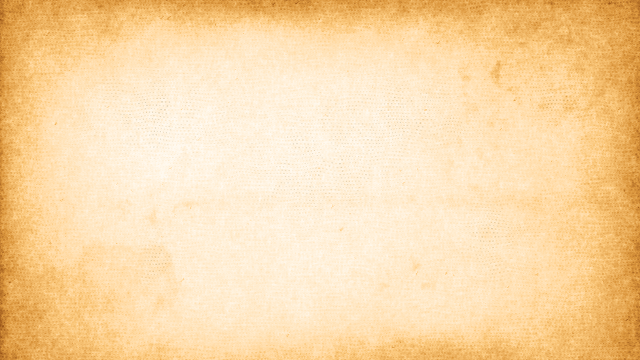
Reproduce this texture procedurally as a Shadertoy shader.

```glsl
vec2 hash2(vec2 p) {
    vec3 q = fract(p.xyx * vec3(0.1031, 0.1030, 0.0973));
    q += dot(q, q.yzx + 33.33);
    return fract((q.xx + q.yz) * q.zy);
}

float corner(vec2 cell, vec2 offset, vec2 local) {
    return dot(hash2(cell + offset) * 2.0 - 1.0, local - offset);
}

float gradientNoise(vec2 p) {
    vec2 cell = floor(p), f = fract(p);
    vec2 s = f * f * f * (f * (f * 6.0 - 15.0) + 10.0);
    float low = mix(corner(cell, vec2(0, 0), f), corner(cell, vec2(1, 0), f), s.x);
    float high = mix(corner(cell, vec2(0, 1), f), corner(cell, vec2(1, 1), f), s.x);
    return mix(low, high, s.y);
}

float fbm(vec2 p) {
    float sum = 0.0, gain = 1.0;
    for (int i = 0; i < 5; i++) {
        sum += gain * gradientNoise(p);
        p = mat2(0.8, 0.6, -0.6, 0.8) * p * 2.03 + 17.0;
        gain *= 0.6;
    }
    return sum;
}

float glow(vec2 p, vec2 center, vec2 radius) {
    vec2 d = (p - center) / radius;
    return exp(-dot(d, d));
}

// Small flecks, present in only a few cells
float flecks(vec2 p, float density) {
    vec2 cell = floor(p), pick = hash2(cell + 71.0);
    float radius = 0.05 + 0.14 * pick.y;
    float d = length(fract(p) - 0.3 - 0.4 * hash2(cell + 9.0));
    return step(pick.x, density) * (1.0 - smoothstep(radius * 0.3, radius + 0.06, d));
}

// Warm stain with a firm upper right edge, fading downward
float tideMark(vec2 p) {
    vec2 q = p - vec2(0.355, 0.22);
    q.x -= 0.25 * min(q.y, 0.0);
    q += 0.03 * vec2(fbm(p * 9.0), fbm(p * 9.0 + 40.0));
    vec2 d = abs(q) - vec2(0.085, 0.055);
    float edge = length(max(d, 0.0)) + min(max(d.x, d.y), 0.0) - 0.045;
    float fill = 1.0 - smoothstep(-0.012, 0.016, edge);
    float rim = exp(-abs(edge + 0.006) * 90.0);
    return (0.10 * fill + 0.05 * rim) * smoothstep(0.06, 0.27, p.y);
}

vec3 parchment(float age) {
    vec3 color = mix(vec3(1.0, 0.955, 0.885), vec3(1.0, 0.85, 0.63), clamp(age / 0.4, -0.2, 1.0));
    color = mix(color, vec3(0.98, 0.78, 0.48), clamp((age - 0.4) / 0.15, 0.0, 1.0));
    color = mix(color, vec3(0.86, 0.59, 0.24), clamp((age - 0.55) / 0.35, 0.0, 1.0));
    return mix(color, vec3(0.56, 0.29, 0.07), clamp((age - 0.9) / 0.5, 0.0, 1.0));
}

void mainImage(out vec4 fragColor, in vec2 fragCoord) {
    vec2 p = fragCoord / iResolution.y;
    float right = iResolution.x / iResolution.y - p.x;
    float top = 1.0 - p.y;
    float cloud = fbm(p * 4.0 + 3.0);
    float mottle = fbm(p * 15.0 + 8.0);
    float grain = fbm(p * 85.0);

    // Burnt margins, each with its own reach
    float bright = 1.0 - 0.80 * exp(-p.x / 0.18);
    bright *= 1.0 - 0.86 * exp(-right / 0.27);
    bright *= 1.0 - 0.77 * exp(-pow(top / 0.105, 1.2));
    bright *= 1.0 - 0.46 * exp(-p.y / 0.11);
    float age = 1.0 - bright;
    age += 0.20 * exp(-p.x / 0.010) + 0.12 * exp(-right / 0.03);

    // Broad discolored areas
    age += 0.12 * glow(p, vec2(0.80, 1.0), vec2(0.36, 0.07));
    age += 0.12 * glow(p, vec2(1.34, 0.84), vec2(0.20, 0.15));
    age += 0.15 * glow(p, vec2(0.12, 0.13), vec2(0.28, 0.20));
    age += 0.22 * glow(p, vec2(1.19, 0.02), vec2(0.22, 0.06));
    age += 0.07 * glow(p, vec2(1.30, 0.44), vec2(0.60, 0.025));
    age += 0.11 * glow(p, vec2(0.24, 0.87), vec2(0.18, 0.10));
    age -= 0.08 * glow(p, vec2(0.36, 0.58), vec2(0.20, 0.18));
    age += tideMark(p);

    // Cloudy mottling, strongest where the cloth is aged
    float worn = clamp(age, 0.0, 1.0);
    age += cloud * (0.05 + 0.13 * worn) + mottle * (0.04 + 0.14 * worn);
    age += grain * (0.075 + 0.15 * worn);

    // Rusty patches gathered in a few places
    float rust = glow(p, vec2(0.44, 0.42), vec2(0.14, 0.05));
    rust += glow(p, vec2(1.14, 0.24), vec2(0.13, 0.055));
    rust += 0.8 * glow(p, vec2(1.31, 0.56), vec2(0.09, 0.11));
    rust += 0.7 * glow(p, vec2(1.40, 0.80), vec2(0.22, 0.15));
    rust += 0.5 * glow(p, vec2(0.40, 0.20), vec2(0.12, 0.12)) + 0.35 * worn;
    age += rust * (0.02 + 0.30 * smoothstep(0.0, 0.75, fbm(p * 22.0 + 5.0)));
    age += 0.30 * flecks(p * 48.0 + 0.5 * grain, 0.02);

    // Faint vertical crease
    float crease = abs(p.x - 0.51 - 0.12 * (p.y - 0.53) - 0.012 * mottle);
    age += 0.08 * exp(-crease * 180.0) * glow(p, vec2(0.51, 0.54), vec2(0.2, 0.08));

    // Woven threads: alternate rows step sideways, each knot has its own strength
    vec2 thread = p * 108.0 + 1.5 * vec2(gradientNoise(p * 13.0), gradientNoise(p * 13.0 + 30.0));
    thread.x += 0.5 * mod(floor(thread.y + 0.5), 2.0);
    vec2 wave = cos(6.2832 * thread), knot = hash2(floor(thread + 0.5));
    float weave = 0.5 * wave.x * wave.y + 0.2 * wave.x + 0.3 * wave.y;
    float slub = gradientNoise(p * vec2(170.0, 30.0)) + gradientNoise(p * vec2(30.0, 170.0) + 60.0);
    float bare = glow(p, vec2(0.43, 0.68), vec2(0.17, 0.10));
    bare += glow(p, vec2(0.88, 0.54), vec2(0.19, 0.13)) + glow(p, vec2(1.15, 0.69), vec2(0.18, 0.09));
    bare += glow(p, vec2(1.37, 0.33), vec2(0.08, 0.10)) + glow(p, vec2(1.56, 0.74), vec2(0.07, 0.06));
    bare += glow(p, vec2(0.44, 0.27), vec2(0.05, 0.07));
    bare *= smoothstep(-0.5, 0.4, mottle);
    age += weave * (0.4 + 1.2 * knot.x) * (0.06 + 0.06 * worn + 0.06 * bare) + 0.095 * slub;

    vec3 color = parchment(age - 0.015);
    float gap = smoothstep(0.1, 0.95, weave) * bare * knot.y;
    fragColor = vec4(color * (1.0 - gap * vec3(0.16, 0.13, 0.11)), 1.0);
}
```
